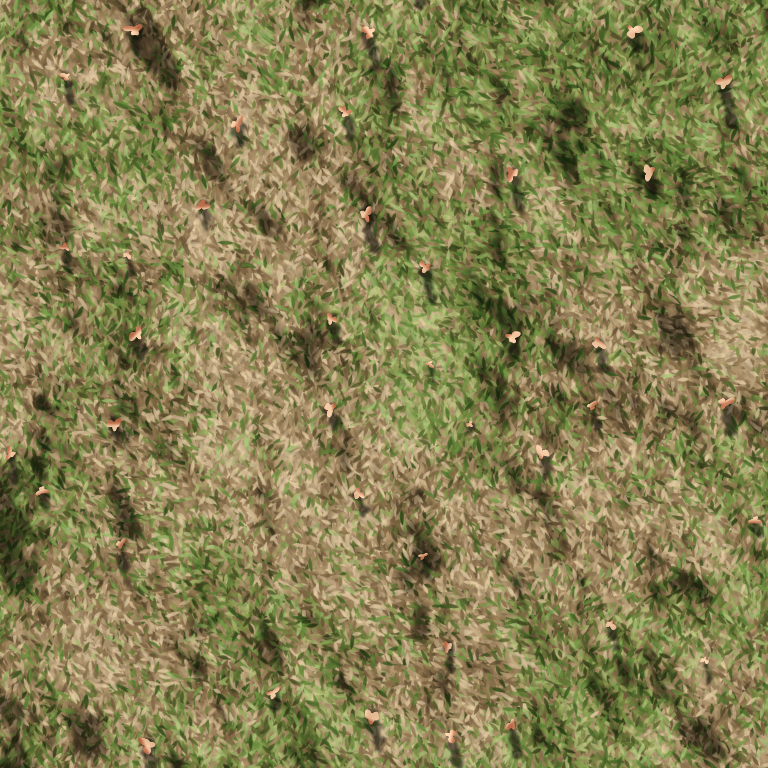
Write a WebGL 1 fragment shader that draws this texture.

```glsl
precision highp float;
// Sunlit, patchy lawn seen from above: soft layers of short grass and straw
// strokes over mottled soil, darkened by slanting clump shadows, with a few
// pale dry leaves that each cast a shadow downwards.

#define BLADE_CELLS 62.0    // blade grid cells across the canvas
#define BLADE_HALF 0.0100   // longest half length of a blade
#define BLADE_WIDTH 0.0025  // half width at the blade's middle
#define BLADE_LAYERS 8
#define PATCH_SCALE 4.5     // frequency of bare and grassy patches
#define CLUMP_SCALE 24.0    // frequency of clump shadows
#define LEAF_CELLS 8.0      // leaf grid cells across the canvas
#define LEAF_CHANCE 0.55
#define LEAF_SIZE 0.0145
#define SOFTNESS 0.0012

uniform vec2 u_resolution;

float hash(vec2 p) {
  return fract(sin(dot(p, vec2(127.1, 311.7))) * 43758.5453);
}

vec2 hash2(vec2 p) {
  return vec2(hash(p), hash(p + vec2(37.3, 91.7)));
}

float noise(vec2 p) {
  vec2 i = floor(p), f = fract(p);
  f = f * f * (3.0 - 2.0 * f);
  return mix(mix(hash(i), hash(i + vec2(1.0, 0.0)), f.x),
             mix(hash(i + vec2(0.0, 1.0)), hash(i + 1.0), f.x), f.y);
}

float fbm(vec2 p) {
  return 0.5 * noise(p) + 0.3 * noise(p * 2.1 + 7.3) + 0.2 * noise(p * 4.7 + 3.1);
}

mat2 rotation(float a) {
  return mat2(cos(a), -sin(a), sin(a), cos(a));
}

// Four-stop colour ramps from shade to sunlight.
vec3 ramp(vec3 a, vec3 b, vec3 c, vec3 d, float t) {
  t = clamp(t, 0.0, 1.0) * 3.0;
  return mix(mix(mix(a, b, min(t, 1.0)), c, clamp(t - 1.0, 0.0, 1.0)),
             d, clamp(t - 2.0, 0.0, 1.0));
}

vec3 grassColor(float t) {
  return ramp(vec3(0.20, 0.23, 0.09), vec3(0.37, 0.42, 0.19),
              vec3(0.49, 0.56, 0.27), vec3(0.71, 0.73, 0.48), t);
}

vec3 strawColor(float t) {
  return ramp(vec3(0.28, 0.23, 0.13), vec3(0.51, 0.41, 0.27),
              vec3(0.67, 0.57, 0.42), vec3(0.84, 0.75, 0.60), t);
}

// Paints every blade layer over the soil.
vec3 paintBlades(vec3 col, vec2 uv, float grassiness, float light, float soft) {
  float lean = 1.2 + 1.5 * noise(uv * 9.0);
  for (int layer = 0; layer < BLADE_LAYERS; layer++) {
    float k = float(layer);
    vec2 q = uv * BLADE_CELLS + k * vec2(5.37, 8.61);
    for (int y = -1; y <= 1; y++) {
      for (int x = -1; x <= 1; x++) {
        vec2 cell = floor(q) + vec2(float(x), float(y));
        vec2 id = cell + k * vec2(19.0, 43.0);
        vec2 shape = hash2(id + 11.5), kind = hash2(id + 57.2);
        vec2 p = (q - cell - hash2(id)) / BLADE_CELLS;
        p = rotation(lean + (shape.x - 0.5) * 2.3) * p;
        float halfLen = BLADE_HALF * mix(0.45, 1.0, shape.y);
        float along = clamp(abs(p.x) / halfLen, 0.0, 1.0);
        float d = length(vec2(max(abs(p.x) - halfLen, 0.0), p.y));
        d -= BLADE_WIDTH * (1.0 - 0.75 * along * along);
        float tone = kind.y * 0.95 + light;
        vec3 blade = kind.x < grassiness
          ? grassColor(tone) + vec3(-0.06, 0.01, -0.02) * step(0.7, shape.y)
          : strawColor(tone + 0.12 * (1.0 - grassiness));
        col = mix(col, blade, 0.88 * (1.0 - smoothstep(-soft, soft, d)));
      }
    }
  }
  return col;
}

// Scatters folded leaves and their shadows.
vec3 paintLeaves(vec3 col, vec2 uv, float soft) {
  float shadow = 0.0;
  vec4 leaf = vec4(0.0);
  float ragged = noise(uv * 110.0) - 0.5;
  vec2 q = uv * LEAF_CELLS;
  for (int y = -1; y <= 1; y++) {
    for (int x = -1; x <= 1; x++) {
      vec2 cell = floor(q) + vec2(float(x), float(y));
      vec2 r = hash2(cell + 71.3), s = hash2(cell + 23.9);
      float present = step(hash(cell + 5.1), LEAF_CHANCE);
      vec2 p = (q - cell - 0.1 - 0.8 * hash2(cell + 3.7)) / LEAF_CELLS;
      float size = LEAF_SIZE * mix(0.45, 1.0, r.x);

      vec2 dir = normalize(vec2(0.22, -1.0));
      float reach = size * mix(1.5, 4.2, s.x);
      float t = clamp(dot(p, dir), 0.0, reach);
      float ds = length(p - dir * t) - size * 0.55 + ragged * 0.009;
      shadow = max(shadow, present * (1.0 - smoothstep(-0.004, 0.004, ds)));

      vec2 l = rotation(r.y * 6.2832) * p;
      float a = atan(l.y, l.x);
      float edge = 0.72 + 0.24 * sin(3.0 * a + s.y * 6.0) + 0.12 * sin(5.0 * a + r.x * 9.0);
      float d = length(l * vec2(1.0, 1.55)) - size * edge + ragged * 0.004;
      float fold = smoothstep(-0.003, 0.003, l.y + size * (s.y - 0.4) * 0.7);
      vec3 tint = mix(vec3(0.76, 0.46, 0.32), vec3(0.96, 0.79, 0.64), fold);
      tint += ragged * 0.16;
      leaf = mix(leaf, vec4(tint, 1.0), present * (1.0 - smoothstep(-soft, soft, d)));
    }
  }
  col = mix(col, col * 0.3 + vec3(0.03, 0.03, 0.02), shadow * 0.8);
  return mix(col, leaf.rgb / max(leaf.a, 0.001), leaf.a);
}

void main() {
  vec2 uv = gl_FragCoord.xy / u_resolution.y;
  float soft = max(SOFTNESS, 0.8 / u_resolution.y);

  // Patches choose grass or straw; slanted clumps set the light.
  float patches = fbm(uv * PATCH_SCALE + 2.4) + 0.22 * (noise(uv * 26.0) - 0.5);
  float grassiness = mix(0.18, 0.93, smoothstep(0.28, 0.68, patches));
  vec2 slant = rotation(-1.13) * uv * CLUMP_SCALE;
  float clump = fbm(slant * vec2(0.5, 1.0));
  float light = (clump - 0.5) * 0.95 + 0.05;

  vec3 col = strawColor(0.25 + light + 0.4 * noise(uv * 90.0));
  col = paintBlades(col, uv, grassiness, light, soft);
  col *= 1.0 - 0.38 * (1.0 - smoothstep(0.22, 0.40, clump));
  col *= 0.91 + 0.18 * noise(uv * 190.0);
  col = paintLeaves(col, uv, soft);
  gl_FragColor = vec4(clamp(col, 0.0, 1.0), 1.0);
}
```
